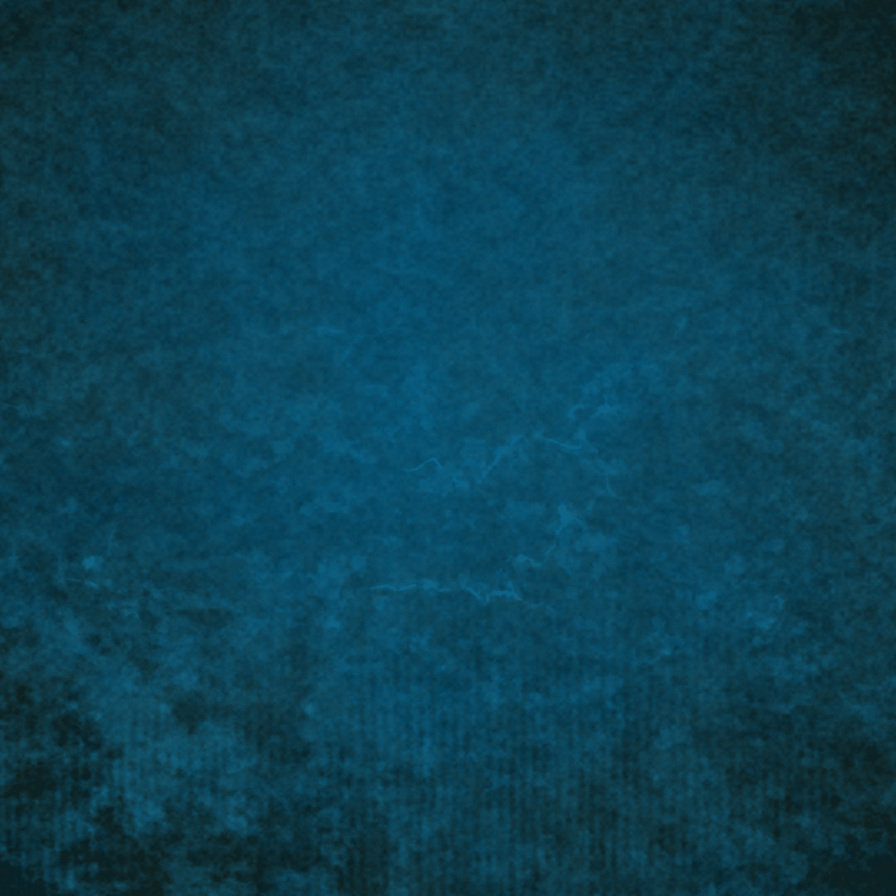
Write a Shadertoy shader that draws this texture.

```glsl
#define DARK_TEAL vec3(0.034, 0.150, 0.178)
#define LIGHT_BLUE vec3(0.048, 0.338, 0.452)
#define TINT_SHIFT vec3(-0.022, 0.002, 0.022)
#define CENTRE_TONE 0.83
#define VIGNETTE 1.75
#define GRAIN 0.80
#define STAIN 0.60
#define CRACK_SCALE vec2(4.2, 6.5)
#define CRACK_WIDTH 0.035
#define CRACK_TONE 0.32
#define STRIPES 78.0
#define STRIPE_TONE 0.09

float hash(vec2 p) {
    return fract(sin(dot(p, vec2(127.1, 311.7))) * 43758.5);
}

float noise(vec2 p) {
    vec2 i = floor(p), f = fract(p);
    f = f * f * (3.0 - 2.0 * f);
    return mix(mix(hash(i), hash(i + vec2(1, 0)), f.x),
               mix(hash(i + vec2(0, 1)), hash(i + vec2(1, 1)), f.x), f.y);
}

float fbm(vec2 p) {
    float sum = 0.0, amp = 0.5;
    for (int k = 0; k < 5; k++) {
        sum += amp * noise(p);
        p = mat2(1.6, 1.2, -1.2, 1.6) * p + 7.3;
        amp *= 0.5;
    }
    return sum / 0.97;
}

vec2 cellPoint(vec2 cell) {
    return cell + 0.1 + 0.8 * vec2(hash(cell), hash(cell + 41.7));
}

// Distance to the nearest border between scattered cells
float cellBorder(vec2 p) {
    vec2 base = floor(p), nearest = vec2(0);
    float best = 9.0, border = 9.0;
    for (int k = 0; k < 9; k++) {
        vec2 r = cellPoint(base + vec2(k % 3 - 1, k / 3 - 1)) - p;
        if (dot(r, r) < best) { best = dot(r, r); nearest = r; }
    }
    for (int k = 0; k < 25; k++) {
        vec2 r = cellPoint(base + vec2(k % 5 - 2, k / 5 - 2)) - p;
        vec2 d = r - nearest;
        if (dot(d, d) > 0.0001)
            border = min(border, dot(0.5 * (r + nearest), normalize(d)));
    }
    return border;
}

// Pale broken veins, mostly across the middle
float cracks(vec2 uv) {
    vec2 warp = vec2(fbm(uv * 17.0), fbm(uv * 17.0 + 31.0)) - 0.5;
    float d = cellBorder(uv * CRACK_SCALE + warp * 0.6 + vec2(5.3, 2.0));
    float band = smoothstep(0.22, 0.36, uv.y) * smoothstep(0.68, 0.50, uv.y);
    float broken = smoothstep(0.40, 0.60, fbm(uv * 6.0 + 17.0));
    float rough = 1.8 * smoothstep(0.25, 0.75, fbm(uv * 70.0));
    float vein = smoothstep(CRACK_WIDTH, 0.0, d) + 0.30 * smoothstep(0.13, 0.0, d);
    return vein * broken * rough * (0.12 + 0.88 * band);
}

void mainImage(out vec4 fragColor, in vec2 fragCoord) {
    vec2 uv = fragCoord / iResolution.xy;
    vec2 fromCentre = uv - vec2(0.49, 0.53);

    // Broad light and cloudy stains
    float tone = CENTRE_TONE - VIGNETTE * dot(fromCentre, fromCentre);
    float edge = smoothstep(0.15, 0.6, length(fromCentre));
    tone += STAIN * (0.35 + 0.4 * edge) * (fbm(uv * 6.0 + 3.0) - 0.5);

    // Mottled grain, coarse clumps to fine dust
    float clump = fbm(uv * vec2(30.0, 38.0) + 13.0) - 0.5;
    float mottle = fbm(uv * vec2(75.0, 95.0)) - 0.5;
    float speck = noise(uv * 165.0 + 9.0) - 0.5;
    float dust = noise(uv * 270.0 + 23.0) - 0.5;
    tone += GRAIN * (0.75 + 0.35 * edge)
          * (0.42 * clump + 0.55 * mottle + 0.32 * speck + 0.26 * dust);

    // Ragged worn flakes, strongest at the lower left
    float low = smoothstep(0.50, 0.15, uv.y);
    float worn = low * (0.35 + 0.65 * smoothstep(0.65, 0.1, uv.x));
    float flakes = fbm(uv * 24.0 + 51.0) + 0.25 * mottle;
    tone += worn * 0.24 * (smoothstep(0.50, 0.62, flakes) - smoothstep(0.50, 0.38, flakes));
    float chips = smoothstep(0.58, 0.70, fbm(uv * vec2(38.0, 46.0) + 77.0) + 0.2 * mottle);
    tone += 0.20 * chips * smoothstep(0.75, 0.45, uv.y);

    // Faint broken upright ribs and pale veins
    float ribs = sin(6.2832 * STRIPES * uv.x + 2.0 * noise(uv * 25.0));
    ribs *= 0.3 + 1.2 * noise(uv * vec2(70.0, 45.0));
    float ribMask = smoothstep(0.40, 0.15, uv.y) + 0.25 * smoothstep(0.7, 1.0, uv.x);
    tone += STRIPE_TONE * ribs * ribMask * smoothstep(0.35, 0.65, fbm(uv * 5.0 + 63.0));
    tone += CRACK_TONE * cracks(uv);

    // Bluer centre and patches, greyer rim
    float tint = 0.35 - edge + 2.0 * (fbm(uv * 9.0 + 87.0) - 0.5) - 1.2 * speck;
    vec3 colour = mix(DARK_TEAL, LIGHT_BLUE, clamp(tone, -0.1, 1.25));
    colour += TINT_SHIFT * clamp(tint, -1.0, 1.0);
    fragColor = vec4(clamp(colour, 0.0, 1.0), 1.0);
}
```
